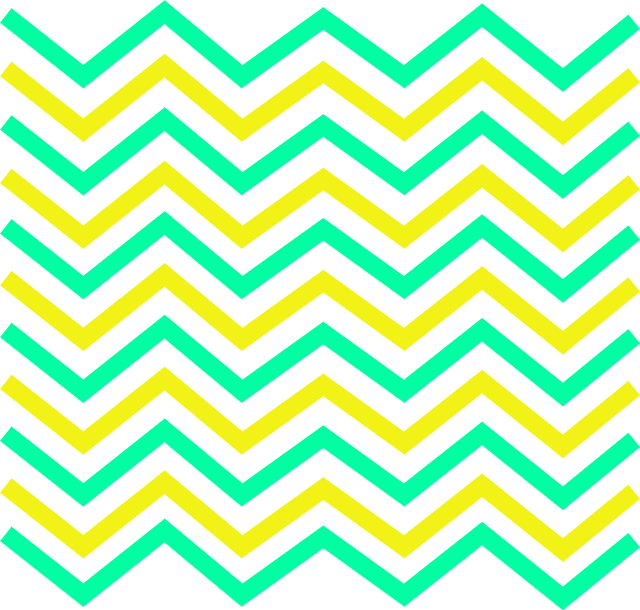
This pattern is drawn by a Shadertoy shader. Its source:

```glsl
// Eleven mitred zigzag stripes, alternately mint and yellow, on white.
// One zigzag is a signed distance to a thick polyline with square-cut ends;
// a loop stacks it down the canvas with slightly uneven row spacing.

const vec3 PAPER  = vec3(1.0);
const vec3 MINT   = vec3(0.005, 0.995, 0.64);
const vec3 YELLOW = vec3(0.95, 0.95, 0.09);

// Lengths are fractions of the canvas width, with y measured down from the top.
const int   ROWS         = 11;
const float ROW_STEP     = 0.0810;
const float UPPER_SPREAD = 0.0026;  // extra step between the first four rows
const float MIDDLE_SHIFT = 0.0055;  // constant lowering of the middle rows
const float HALF_WIDTH   = 0.0144;

// Centre line of the top stripe, from left end to right end.
const int SEGMENTS = 8;
const vec2 ZIGZAG[SEGMENTS + 1] = vec2[](
    vec2(0.0091, 0.0241), vec2(0.1302, 0.1198), vec2(0.2572, 0.0189),
    vec2(0.3783, 0.1198), vec2(0.5052, 0.0288), vec2(0.6315, 0.1198),
    vec2(0.7533, 0.0237), vec2(0.8796, 0.1250), vec2(0.9909, 0.0339));

vec2 segmentDirection(int i) {
    return normalize(ZIGZAG[i + 1] - ZIGZAG[i]);
}

// Signed distance to the stripe, negative inside.
float zigzagDistance(vec2 p) {
    // The bisector at each corner decides which segment owns the point.
    vec2 corner = ZIGZAG[0];
    vec2 direction = segmentDirection(0);
    for (int i = 1; i < SEGMENTS; i++) {
        vec2 next = segmentDirection(i);
        vec2 before = segmentDirection(i - 1);
        if (dot(p - ZIGZAG[i], before + next) > 0.0) {
            corner = ZIGZAG[i];
            direction = next;
        }
    }
    vec2 normal = vec2(-direction.y, direction.x);
    float band = abs(dot(p - corner, normal)) - HALF_WIDTH;

    // Square cuts at both ends.
    float leftCut = -dot(p - ZIGZAG[0], segmentDirection(0));
    float rightCut = dot(p - ZIGZAG[SEGMENTS], segmentDirection(SEGMENTS - 1));
    return max(band, max(leftCut, rightCut));
}

// Distance of a row below the top one.
float rowOffset(int row) {
    float n = float(row);
    float shift = row < 4 ? UPPER_SPREAD * n : MIDDLE_SHIFT;
    return ROW_STEP * n + (row == ROWS - 1 ? 0.0 : shift);
}

void mainImage(out vec4 fragColor, in vec2 fragCoord) {
    vec2 p = vec2(fragCoord.x, iResolution.y - fragCoord.y) / iResolution.x;
    float pixel = 1.0 / iResolution.x;

    vec3 color = PAPER;
    for (int row = 0; row < ROWS; row++) {
        float d = zigzagDistance(p - vec2(0.0, rowOffset(row)));
        float coverage = clamp(0.5 - d / pixel, 0.0, 1.0);
        color = mix(color, row % 2 == 0 ? MINT : YELLOW, coverage);
    }
    fragColor = vec4(color, 1.0);
}
```
